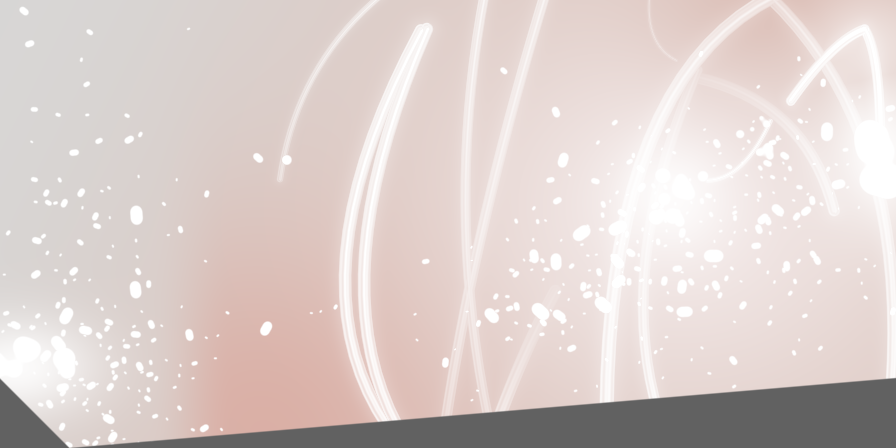
A Shadertoy shader for this background:

```glsl
// Rosy gradient backdrop with white light ribbons and paint spatter above a grey slanted ground.
// Ribbons are quadratic curves with sine fibres; drops come from jittered cells and
// soft-joined clusters. Positions are in canvas heights: x runs 0..2, y runs 0..1.

vec3 hash3(vec2 p) {
    vec3 q = fract(vec3(p.xyx) * vec3(0.1031, 0.103, 0.0973));
    q += dot(q, q.yxz + 33.33);
    return fract((q.xxy + q.yzz) * q.zyx);
}

float gauss(vec2 p, vec2 center, vec2 radius) {
    vec2 q = (p - center) / radius;
    return exp(-dot(q, q));
}

// Signed distance to a quadratic curve (x) and position along it (y)
vec2 curve(vec2 p, vec2 a, vec2 c, vec2 b) {
    const float STEPS = 18.0;
    vec2 nearest = vec2(9.0, 0.0), from = a;
    for (float i = 1.0; i <= STEPS; i++) {
        float t = i / STEPS;
        vec2 to = mix(mix(a, c, t), mix(c, b, t), t);
        vec2 e = to - from, q = p - from;
        float h = clamp(dot(q, e) / dot(e, e), 0.0, 1.0);
        float d = length(q - e * h);
        float side = e.x * q.y > e.y * q.x ? 1.0 : -1.0;
        if (d < abs(nearest.x)) nearest = vec2(d * side, (i - 1.0 + h) / STEPS);
        from = to;
    }
    return nearest;
}

// Fibrous ribbon; fade is its opacity at the start and at the end
float ribbon(vec2 p, vec2 a, vec2 c, vec2 b, float width, vec2 fade) {
    vec2 k = curve(p, a, c, b);
    float d = abs(k.x), soft = 1.2 / iResolution.y;
    float u = k.x / width;
    float fibre = 0.78 + 0.14 * sin(u * 5.0 + 1.0) + 0.08 * sin(u * 11.0 + k.y * 4.0);
    float core = smoothstep(width + soft, width - soft, d) * fibre;
    float halo = 0.22 * exp(-d * d / (width * width * 4.0));
    return max(core, halo) * mix(fade.x, fade.y, k.y);
}

float spatterDensity(vec2 p) {
    vec2 q = mat2(0.88, -0.48, 0.48, 0.88) * (p - vec2(1.48, 0.49));
    return 0.6 * gauss(q, vec2(0.0), vec2(0.4, 0.14))
         + 0.3 * gauss(p, vec2(1.52, 0.42), vec2(0.42, 0.3))
         + 0.75 * gauss(p, vec2(0.22, 0.17), vec2(0.2, 0.2))
         + 0.22 * gauss(p, vec2(0.22, 0.55), vec2(0.2, 0.3));
}

// Scattered irregular drops, one candidate per cell
float spatter(vec2 p, float scale) {
    float ink = 0.0, soft = 1.0 / iResolution.y;
    for (int j = -1; j <= 1; j++)
    for (int i = -1; i <= 1; i++) {
        vec2 cell = floor(p * scale) + vec2(i, j);
        vec3 h = hash3(cell + scale * 3.0), g = hash3(cell + scale * 7.0 + 19.0);
        vec2 center = (cell + 0.15 + 0.7 * h.xy) / scale, q = p - center;
        float radius = mix(0.09, 0.34, h.z * h.z * h.z) / scale;
        radius *= 1.0 + 0.22 * sin(2.0 * atan(q.y, q.x) + g.y * 6.3);
        float drop = smoothstep(radius + soft, radius - soft, length(q));
        ink = max(ink, drop * step(g.x, spatterDensity(center)));
    }
    return ink;
}

// Distance to a handful of drops that run together
float splash(vec2 p, vec2 center, vec2 spread, float size, float seed) {
    float d = 1.0;
    for (float i = 0.0; i < 8.0; i++) {
        vec3 h = hash3(vec2(i * 3.1 + seed, seed * 5.7));
        float drop = length(p - center - spread * (2.0 * h.xy - 1.0)) - size * mix(0.35, 1.0, h.z);
        float blend = max(0.015 - abs(d - drop), 0.0);
        d = min(d, drop) - blend * blend / 0.06;
    }
    return d;
}

void mainImage(out vec4 fragColor, in vec2 fragCoord) {
    vec2 p = fragCoord / iResolution.y;
    p.x *= 2.0 * iResolution.y / iResolution.x;
    float soft = 1.0 / iResolution.y;

    // Backdrop: grey corner, rose floor, pale centre, rose top right
    vec3 col = mix(vec3(0.845, 0.84, 0.835), vec3(0.86, 0.78, 0.755),
                   smoothstep(0.0, 1.3, p.x + 0.5 * (1.0 - p.y)));
    float rose = gauss(p, vec2(0.62, 0.05), vec2(0.46, 0.42)) * smoothstep(0.33, 0.52, p.x);
    col = mix(col, vec3(0.85, 0.67, 0.63), 0.9 * rose);
    col = mix(col, vec3(0.95, 0.91, 0.905), gauss(p, vec2(1.52, 0.53), vec2(0.57, 0.48)));
    col = mix(col, vec3(0.85, 0.72, 0.685), 0.8 * gauss(p, vec2(1.77, 1.02), vec2(0.3, 0.2)));

    // Glows
    float light = 0.85 * gauss(p, vec2(1.5, 0.56), vec2(0.13, 0.13));
    light = max(light, 0.9 * gauss(p, vec2(1.97, 0.66), vec2(0.13, 0.17)));
    light = max(light, 0.5 * gauss(p, vec2(1.93, 0.9), vec2(0.13, 0.12)));
    light = max(light, 0.9 * gauss(p, vec2(0.04, 0.18), vec2(0.18, 0.11)));
    col = mix(col, vec3(1.0), light);

    // Ribbons on the left and in the middle
    float w = ribbon(p, vec2(0.85, 1.01), vec2(0.66, 0.85), vec2(0.625, 0.6), 0.007, vec2(0.8, 0.55));
    w = max(w, ribbon(p, vec2(0.94, 0.932), vec2(0.643, 0.378), vec2(0.865, 0.05), 0.014, vec2(1.1, 1.0)));
    w = max(w, ribbon(p, vec2(0.953, 0.935), vec2(0.711, 0.38), vec2(0.886, 0.05), 0.014, vec2(1.1, 1.0)));
    w = max(w, ribbon(p, vec2(1.083, 1.02), vec2(0.992, 0.544), vec2(1.089, 0.07), 0.011, vec2(0.85, 0.55)));
    w = max(w, ribbon(p, vec2(1.219, 1.02), vec2(1.06, 0.495), vec2(0.995, 0.06), 0.012, vec2(0.8, 0.55)));
    w = max(w, ribbon(p, vec2(1.24, 0.35), vec2(1.17, 0.22), vec2(1.115, 0.07), 0.014, vec2(0.2, 0.7)));

    // Arches and drips on the right
    w = max(w, ribbon(p, vec2(1.73, 1.01), vec2(1.36, 0.826), vec2(1.354, 0.08), 0.016, vec2(0.8, 1.0)));
    w = max(w, ribbon(p, vec2(1.557, 0.844), vec2(1.372, 0.406), vec2(1.469, 0.08), 0.012, vec2(0.4, 1.0)));
    w = max(w, ribbon(p, vec2(1.715, 1.01), vec2(2.03, 0.714), vec2(1.99, 0.13), 0.014, vec2(0.65, 1.0)));
    w = max(w, ribbon(p, vec2(1.56, 0.826), vec2(1.8, 0.77), vec2(1.862, 0.53), 0.013, vec2(0.25, 0.8)));
    w = max(w, ribbon(p, vec2(1.45, 1.01), vec2(1.44, 0.9), vec2(1.51, 0.865), 0.003, vec2(0.4)));
    w = max(w, ribbon(p, vec2(1.765, 0.775), vec2(1.86, 0.91), vec2(1.93, 0.935), 0.011, vec2(1.2)));
    w = max(w, ribbon(p, vec2(1.93, 0.935), vec2(1.965, 0.88), vec2(1.965, 0.68), 0.011, vec2(1.2)));
    w = max(w, ribbon(p, vec2(1.58, 0.597), vec2(1.66, 0.6), vec2(1.72, 0.73), 0.005, vec2(1.0)));

    // Splashes and scattered drops
    float d = splash(p, vec2(1.5, 0.56), vec2(0.07, 0.05), 0.026, 1.0);
    d = min(d, splash(p, vec2(1.68, 0.69), vec2(0.04, 0.06), 0.012, 4.0));
    d = min(d, splash(p, vec2(0.09, 0.19), vec2(0.11, 0.045), 0.026, 7.0));
    d = min(d, splash(p, vec2(1.962, 0.645), vec2(0.02, 0.06), 0.042, 9.0));
    d = min(d, length(p - vec2(0.64, 0.643)) - 0.011);
    w = max(w, smoothstep(soft, -soft, d));
    w = max(w, max(spatter(p, 18.0), spatter(p, 34.0)));
    col = mix(col, vec3(1.0), clamp(w, 0.0, 1.0));

    // Slanted ground and its left corner
    float ground = min(p.y - 0.0847 * (p.x - 0.156), (p.x + p.y - 0.155) * 0.707);
    col = mix(col, vec3(0.38), smoothstep(soft, -soft, ground));
    fragColor = vec4(col, 1.0);
}
```
